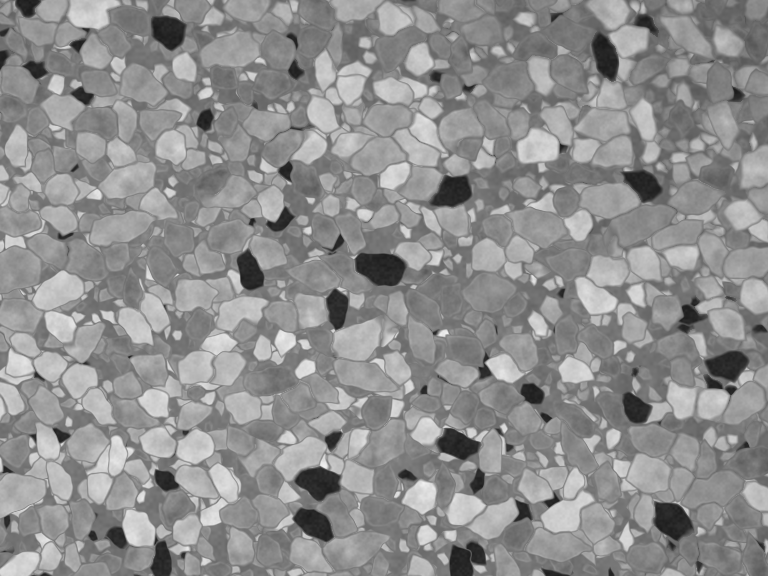
This texture is drawn by a Shadertoy shader. Its source:

```glsl
// Grey sandstone section: packed angular pale grains and scattered black ones in a mid-grey cement.
#define CEMENT 0.452
#define PALE_LOW 0.46
#define PALE_HIGH 0.85
#define BLACK_TONE 0.155
#define BLACK_SHARE 0.062
#define GRAIN_SIZE 0.064
#define TILT -0.6
#define GAP 0.0016
#define SOFTNESS 0.0023
#define RIM 0.055
#define SHADING 0.17

const float TAU = 6.2831853;
const int SIDES = 6;

vec3 hash3(vec2 p) {
    vec3 q = fract(p.xyx * vec3(0.1031, 0.1030, 0.0973));
    q += dot(q, q.yxz + 33.33);
    return fract((q.xxy + q.yzz) * q.zyx);
}

float noise(vec2 p) {
    vec2 i = floor(p), f = fract(p);
    f = f * f * (3.0 - 2.0 * f);
    float low = mix(hash3(i).x, hash3(i + vec2(1, 0)).x, f.x);
    float high = mix(hash3(i + vec2(0, 1)).x, hash3(i + 1.0).x, f.x);
    return mix(low, high, f.y);
}

float fbm(vec2 p) {
    float sum = 0.0, amp = 0.5;
    for (int i = 0; i < 4; i++) {
        sum += amp * noise(p);
        p = mat2(1.6, 1.2, -1.2, 1.6) * p + 17.3;
        amp *= 0.5;
    }
    return sum / 0.9375;
}

// Distance to a stretched polygon with uneven, slightly rounded sides
float grainShape(vec2 p, vec2 id, vec3 rnd) {
    float angle = TILT + (rnd.x - 0.5) * 2.4;
    float c = cos(angle), s = sin(angle);
    p = mat2(c, -s, s, c) * p;
    float stretch = 1.0 + 0.4 * rnd.y + (rnd.z < BLACK_SHARE ? 0.12 : 0.0);
    p *= vec2(1.0 / stretch, stretch);
    float radius = mix(0.36, 0.6, rnd.y * rnd.x + 0.3 * rnd.x);
    float sum = 0.0;
    for (int i = 0; i < SIDES; i++) {
        vec3 h = hash3(id + float(i) * 7.31 + 3.7);
        float a = (float(i) + 0.75 * h.x) * TAU / float(SIDES);
        float side = dot(p, vec2(cos(a), sin(a))) / radius - mix(0.75, 1.2, h.y);
        sum += exp(min(14.0 * side, 60.0));
    }
    return log(sum) / 14.0 * radius;
}

// One scattered layer: x = edge distance in canvas units, y and z = grain randoms
vec3 grainLayer(vec2 p, float size, float density, float seed) {
    vec2 q = p / size, cell = floor(q);
    float nearest = 1.0, second = 1.0;
    vec2 traits = vec2(0.5);
    for (int y = -1; y <= 1; y++)
    for (int x = -1; x <= 1; x++) {
        vec2 id = cell + vec2(x, y) + seed;
        vec3 place = hash3(id), rnd = hash3(id + 51.7);
        if (place.z > density) continue;
        vec2 center = cell + vec2(x, y) + 0.5 + 0.8 * (place.xy - 0.5);
        float d = grainShape(q - center, id, rnd) * size;
        if (d < nearest) {
            second = nearest;
            nearest = d;
            traits = vec2(rnd.z, hash3(id + 91.3).x);
        } else second = min(second, d);
    }
    return vec3(max(nearest, 0.5 * (nearest - second) + GAP), traits);
}

float grainTone(vec3 grain, vec2 p) {
    float mottle = fbm(p * 42.0 + grain.y * 90.0) - 0.5;
    float speck = noise(p * 230.0) - 0.5;
    if (grain.y < BLACK_SHARE) return BLACK_TONE + 0.09 * mottle + 0.05 * speck;
    float tone = mix(PALE_LOW, PALE_HIGH, pow(grain.z, 1.35));
    float rim = smoothstep(-0.006, -0.001, grain.x);
    return tone + mix(0.12, 0.3, grain.y) * mottle + 0.035 * speck + RIM * rim * (1.0 - grain.z);
}

void mainImage(out vec4 fragColor, in vec2 fragCoord) {
    vec2 p = fragCoord / iResolution.y;
    vec2 uv = fragCoord / iResolution.xy;

    // Slight waviness of the grain outlines
    vec2 warped = p + 0.005 * (vec2(noise(p * 75.0), noise(p * 75.0 + 40.0)) - 0.5);

    // Focus falls off toward the upper right corner
    float blur = SOFTNESS * (1.0 + 1.3 * smoothstep(0.7, 1.4, length(uv)));
    blur = max(blur, 0.7 / iResolution.y);

    // Cement, then grains from the finest to the coarsest
    float cement = CEMENT + 0.1 * (fbm(p * 24.0) - 0.5) + 0.05 * (noise(p * 160.0) - 0.5);
    float tone = cement;
    for (int i = 0; i < 3; i++) {
        float level = float(i);
        float size = GRAIN_SIZE * mix(0.34, 1.0, level * 0.5);
        vec3 grain = grainLayer(warped + level * 3.17, size, 0.62 + 0.1 * level, 130.0 * level + 11.0);
        float halo = 1.0 - smoothstep(0.0, 0.0035, grain.x);
        float body = 1.0 - smoothstep(-blur, blur, grain.x);
        tone = mix(tone, cement, halo);
        tone = mix(tone, grainTone(grain, p), body);
    }

    // Uneven light, dimmer to the upper right
    vec2 off = uv - vec2(0.4, 0.42);
    tone *= 1.03 - SHADING * (dot(off, off) + 0.5 * max(off.x + off.y, 0.0));
    fragColor = vec4(vec3(clamp(tone, 0.0, 1.0)), 1.0);
}
```
